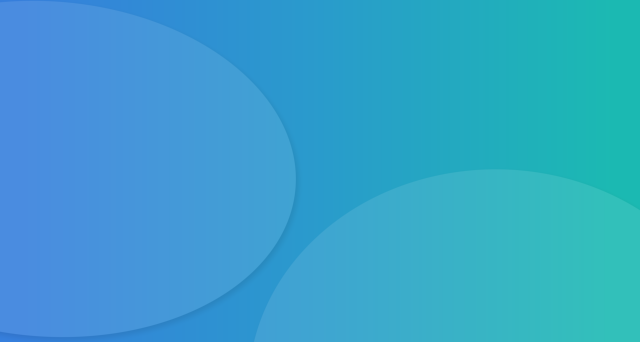
This background is drawn by a WebGL 2 fragment shader. Its source:

```glsl
#version 300 es
precision highp float;

uniform vec2 u_resolution;
out vec4 fragColor;

// Layout: x runs 0..ASPECT, y runs 0..1
const float ASPECT = 1.873;

// Horizontal gradient
const vec3 BLUE = vec3(0.212, 0.498, 0.865);
const vec3 AZURE = vec3(0.163, 0.607, 0.800);
const vec3 TEAL = vec3(0.107, 0.727, 0.698);
const float RAMP_START = 0.03;
const float RAMP_END = 0.96;

// Translucent ellipses: centre, radii, tilt
const vec2 LEFT_CENTRE = vec2(0.140, 0.506);
const vec2 LEFT_RADII = vec2(0.727, 0.490);
const float LEFT_TILT = -0.0745;
const vec2 RIGHT_CENTRE = vec2(1.451, -0.134);
const vec2 RIGHT_RADII = vec2(0.724, 0.639);
const float RIGHT_TILT = 0.0;
const float VEIL_OPACITY = 0.10;

// Soft drop shadow
const vec2 SHADOW_OFFSET = vec2(0.007, -0.009);
const float SHADOW_BLUR = 0.016;
const float SHADOW_OPACITY = 0.09;

// Approximate signed distance to a tilted ellipse
float ellipseDistance(vec2 p, vec2 radii, float tilt) {
    float c = cos(tilt), s = sin(tilt);
    vec2 q = vec2(c * p.x + s * p.y, c * p.y - s * p.x) / radii;
    float len = length(q);
    return len * (len - 1.0) / max(length(q / radii), 1e-4);
}

vec3 backdrop(float x) {
    float t = clamp((x - RAMP_START) / (RAMP_END - RAMP_START), 0.0, 1.0);
    return t < 0.5 ? mix(BLUE, AZURE, t * 2.0) : mix(AZURE, TEAL, t * 2.0 - 1.0);
}

// Shadow outside the ellipse, white veil inside it
vec3 addVeil(vec3 color, vec2 p, vec2 radii, float tilt, float pixel) {
    float d = ellipseDistance(p, radii, tilt);
    float shadowD = ellipseDistance(p - SHADOW_OFFSET, radii, tilt);
    float inside = 1.0 - smoothstep(-0.75 * pixel, 0.75 * pixel, d);
    float shadow = 1.0 - smoothstep(-SHADOW_BLUR, SHADOW_BLUR, shadowD);
    color *= 1.0 - SHADOW_OPACITY * shadow * (1.0 - inside);
    return mix(color, vec3(1.0), VEIL_OPACITY * inside);
}

void main() {
    vec2 uv = gl_FragCoord.xy / u_resolution;
    vec2 p = uv * vec2(ASPECT, 1.0);
    float pixel = 1.0 / u_resolution.y;

    vec3 color = backdrop(uv.x);
    color = addVeil(color, p - LEFT_CENTRE, LEFT_RADII, LEFT_TILT, pixel);
    color = addVeil(color, p - RIGHT_CENTRE, RIGHT_RADII, RIGHT_TILT, pixel);
    fragColor = vec4(color, 1.0);
}
```
